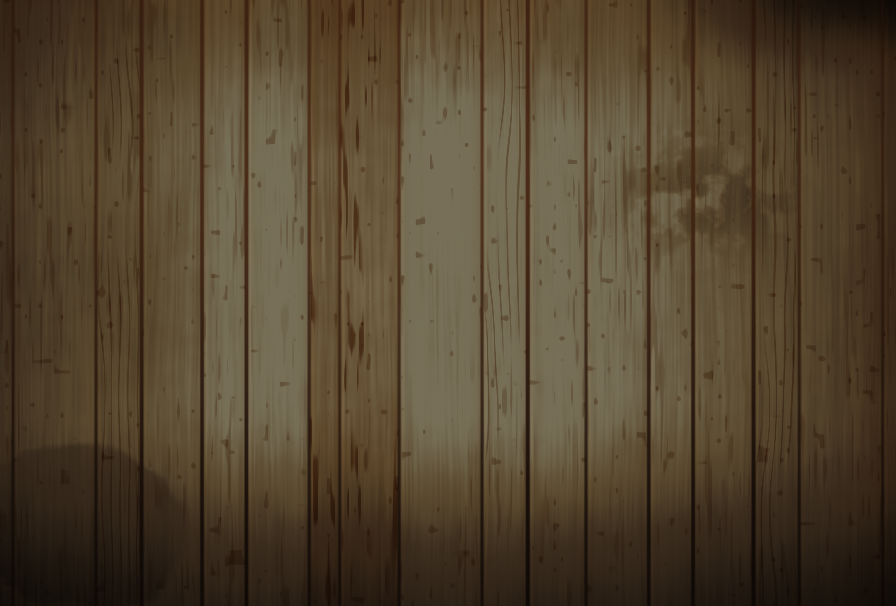
Write a WebGL 2 fragment shader that draws this texture.

```glsl
#version 300 es
precision highp float;
// Weathered vertical wood planks with grain, stains and a dark vignette.

#define SEAM_THIN 0.0023
#define SEAM_WIDE 0.0037
#define GRAIN_FINE 0.10
#define STREAK_AMOUNT 0.34
#define KNOT_AMOUNT 0.30
#define STAIN_AMOUNT 0.27
#define PEAK_LIGHT 0.465

uniform vec2 u_resolution;
out vec4 fragColor;

const int SEAMS = 16;
// Seam positions across the canvas, and how wide each gap opens.
const float seamX[SEAMS] = float[](0.0145, 0.107, 0.158, 0.2255, 0.275, 0.345, 0.379, 0.4455,
    0.538, 0.589, 0.654, 0.724, 0.7735, 0.841, 0.892, 0.985);
const float seamOpen[SEAMS] = float[](0.2, 0.3, 0.8, 0.8, 0.8, 0.4, 0.2, 0.3,
    0.4, 1.0, 0.4, 0.7, 0.8, 0.9, 0.3, 0.1);

float hash(vec2 p) {
    vec3 q = fract(vec3(p.xyx) * 0.1031);
    q += dot(q, q.yzx + 33.33);
    return fract((q.x + q.y) * q.z);
}

float noise(vec2 p) {
    vec2 i = floor(p), f = fract(p);
    f = f * f * (3.0 - 2.0 * f);
    return mix(mix(hash(i), hash(i + vec2(1, 0)), f.x),
               mix(hash(i + vec2(0, 1)), hash(i + vec2(1, 1)), f.x), f.y);
}

float fbm(vec2 p) {
    float sum = 0.0, amp = 0.5;
    for (int i = 0; i < 5; i++) {
        sum += amp * noise(p);
        p = p * 2.03 + 17.3;
        amp *= 0.5;
    }
    return sum;
}

// Soft elliptical patch, 1 at its centre.
float patchAt(vec2 uv, vec2 centre, vec2 radius) {
    vec2 d = (uv - centre) / radius;
    return exp(-dot(d, d));
}

float band(float x, float a, float b, float soft) {
    return smoothstep(a - soft, a + soft, x) * (1.0 - smoothstep(b - soft, b + soft, x));
}

// Base light: bright middle, dark sides, floor and upper right corner.
float vignette(vec2 uv) {
    float side = 1.0 - 0.50 * pow(abs(2.0 * uv.x - 0.98), 2.3);
    float ground = mix(0.27, 1.0, smoothstep(-0.06, 0.36, uv.y));
    float ceiling = mix(0.76, 1.0, 1.0 - smoothstep(0.72, 1.02, uv.y));
    float corner = 1.0 - 0.68 * smoothstep(0.68, 0.95, uv.x) * smoothstep(0.86, 1.02, uv.y);
    return side * ground * ceiling * corner;
}

// Brown shadows rising to olive grey highlights.
vec3 woodRamp(float light) {
    vec3 c = mix(vec3(0.02, 0.015, 0.01), vec3(0.22, 0.165, 0.11), smoothstep(0.0, 0.22, light));
    c = mix(c, vec3(0.36, 0.295, 0.19), smoothstep(0.20, 0.36, light));
    return mix(c, vec3(0.465, 0.435, 0.34), smoothstep(0.33, 0.48, light));
}

void main() {
    vec2 uv = gl_FragCoord.xy / u_resolution;
    vec2 p = vec2(uv.x * 1.48, uv.y);
    float pixel = 1.0 / u_resolution.x;

    // Plank index, seam coverage and the lit edge to the right of each seam.
    float plank = 0.0, seam = 0.0, edge = 0.0, shade = 0.0;
    for (int i = 0; i < SEAMS; i++) {
        float d = uv.x - seamX[i];
        float w = mix(SEAM_THIN, SEAM_WIDE, seamOpen[i]) * 0.6;
        plank += step(0.0, d);
        seam = max(seam, (1.0 - smoothstep(w - pixel, w + pixel, abs(d))) * mix(0.65, 0.95, seamOpen[i]));
        shade = max(shade, exp(-abs(d) / 0.005));
        edge = max(edge, patchAt(vec2(d, 0.0), vec2(w + 0.0025, 0.0), vec2(0.0015, 1.0)));
    }
    float plankTone = hash(vec2(plank, 4.7));
    vec2 offset = vec2(plank * 7.31, plank * 3.77);

    // Grain: fine fibres, broken dark streaks and wavy figure on the narrow planks.
    float wobble = 0.006 * (noise(vec2(p.x * 9.0, p.y * 5.0) + offset) - 0.5);
    vec2 g = vec2(p.x + wobble, p.y);
    float fibre = noise(g * vec2(330.0, 9.0) + offset) * 0.6 + noise(g * vec2(150.0, 4.0) + offset) * 0.4;
    float streak = smoothstep(0.66, 0.88, noise(g * vec2(210.0, 15.0) + offset))
                 * smoothstep(0.35, 0.65, noise(g * vec2(24.0, 4.0) + offset));
    float figured = band(uv.x, 0.110, 0.156, 0.004) + band(uv.x, 0.541, 0.586, 0.004)
                  + band(uv.x, 0.844, 0.889, 0.004);
    float bend = 0.4 * sin(p.y * 13.0) + 2.6 * noise(vec2(p.x * 22.0, p.y * 7.0) + offset);
    float rings = smoothstep(0.72, 1.0, sin(p.x * 430.0 + bend * 3.0));
    float knot = rings * figured * smoothstep(0.3, 0.65, noise(vec2(p.x * 20.0, p.y * 6.0) + 5.0));
    float speck = smoothstep(0.87, 0.95, noise(p * vec2(85.0, 55.0) + offset));

    // Broad weathering: pale worn areas and dark stains.
    float cloud = fbm(p * vec2(5.0, 4.0) + 3.0);
    float mottle = fbm(p * vec2(28.0, 30.0));
    float worn = patchAt(uv, vec2(0.29, 0.72), vec2(0.07, 0.32)) + patchAt(uv, vec2(0.50, 0.76), vec2(0.06, 0.22))
               + 0.6 * patchAt(uv, vec2(0.62, 0.42), vec2(0.09, 0.26)) + 0.4 * patchAt(uv, vec2(0.26, 0.33), vec2(0.06, 0.14));
    float stain = patchAt(uv, vec2(0.79, 0.68), vec2(0.09, 0.10)) * smoothstep(0.34, 0.62, mottle) * 1.2;
    float spill = patchAt(uv, vec2(0.09, 0.13), vec2(0.12, 0.14)) + (cloud - 0.5) * 0.6;
    stain += smoothstep(0.38, 0.46, spill) * (0.45 + 0.5 * mottle) * band(uv.x, -0.2, 0.22, 0.05);

    // Orange warmth of raw wood.
    float rawPlanks = band(uv.x, 0.345, 0.4455, 0.002);
    float warm = 0.35 * rawPlanks + 0.5 * smoothstep(0.8, 1.05, uv.y) * smoothstep(0.35, 0.6, cloud)
               + 0.4 * smoothstep(0.90, 1.0, uv.x) + 0.35 * shade;

    float light = PEAK_LIGHT * vignette(uv);
    light *= 0.94 + 0.08 * plankTone + 0.22 * (cloud - 0.48) + 0.08 * (mottle - 0.48);
    light *= 1.0 + 0.07 * worn - 0.09 * rawPlanks;
    light *= 1.0 + GRAIN_FINE * (fibre - 0.5) * 2.0;
    light *= 1.0 - STAIN_AMOUNT * clamp(stain, 0.0, 1.0);

    vec3 color = woodRamp(light);
    color *= mix(vec3(1.0), vec3(1.03, 0.86, 0.68), clamp(warm, 0.0, 1.0));
    float marks = STREAK_AMOUNT * streak * (0.6 + 0.8 * rawPlanks) + KNOT_AMOUNT * knot + 0.25 * speck;
    color *= 1.0 - marks * vec3(0.65, 1.0, 1.25);
    color *= 1.0 + 0.10 * edge - 0.10 * shade;

    // Seams: rusty above, nearly black below.
    vec3 seamColor = mix(vec3(0.10, 0.06, 0.04), vec3(0.29, 0.155, 0.08), smoothstep(0.1, 0.75, uv.y));
    color = mix(color, seamColor * (0.3 + 0.7 * vignette(uv)), seam);

    fragColor = vec4(clamp(color, 0.0, 1.0), 1.0);
}
```
